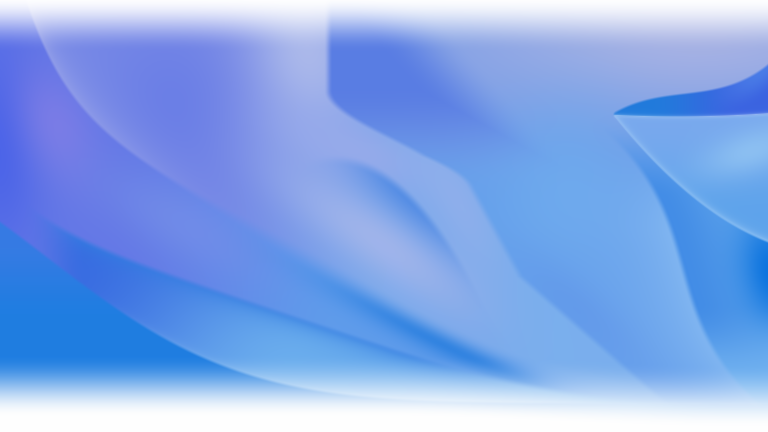
Write a Shadertoy shader that draws this background.

```glsl
// Antialiased coverage of the region where s is positive
float side(float s, float soft) {
    float w = fwidth(s) + soft;
    return smoothstep(-w, w, s);
}

// Soft elliptical glow, turned by an angle
float glow(vec2 q, vec2 centre, vec2 radii, float angle) {
    float c = cos(angle), s = sin(angle);
    vec2 d = mat2(c, -s, s, c) * (q - centre) / radii;
    return exp(-dot(d, d));
}

// Air behind the petals, with the pale veil at upper right
vec3 backdrop(vec2 q) {
    vec3 c = mix(vec3(0.47, 0.61, 0.90), vec3(0.39, 0.62, 0.92), smoothstep(0.15, 0.5, q.y));
    c = mix(c, vec3(0.68, 0.71, 0.89), 0.9 * glow(q, vec2(1.6, 0.06), vec2(0.55, 0.19), 0.0));
    float veil = q.x - 0.84 - 0.9 * q.y;
    c = mix(vec3(0.35, 0.49, 0.89), c, max(smoothstep(-0.06, 0.14, veil), smoothstep(0.2, 0.42, q.y)));
    c = mix(c, vec3(0.43, 0.67, 0.93), 0.7 * glow(q, vec2(1.3, 0.43), vec2(0.16, 0.2), 0.3));
    return mix(c, vec3(0.36, 0.57, 0.91), 0.6 * glow(q, vec2(1.36, 0.73), vec2(0.2, 0.06), 0.7));
}

// Tall petal at right and the folded leaf above it
vec3 rightPetals(vec3 c, vec2 q) {
    float v = q.y - 0.62;
    float s = q.x - (1.58 + 0.28 * v + 2.8 * v * v * v);
    float sheen = exp(-abs(s) / 0.13) * smoothstep(0.32, 0.55, q.y);
    vec3 inner = mix(c, vec3(0.54, 0.74, 0.95), 0.75 * sheen);
    vec3 outer = mix(vec3(0.26, 0.55, 0.90), vec3(0.36, 0.63, 0.92), smoothstep(0.0, 0.18, s));
    outer = mix(outer, vec3(0.04, 0.45, 0.87), glow(q, vec2(1.79, 0.63), vec2(0.075, 0.13), -0.2));
    outer = mix(outer, vec3(0.45, 0.70, 0.94), smoothstep(0.7, 0.9, q.y));
    c = mix(inner, outer, side(s, 0.006) * smoothstep(0.28, 0.46, q.y));

    float u = q.x - 1.421;
    float top = 0.262 - u * (0.587 - 2.89 * u + 5.96 * u * u);
    float middle = 0.267 + 0.05 * u - 0.17 * u * u;
    float bottom = 0.267 + 1.25 * u - 1.2 * u * u;
    float tip = side(u, 0.001);
    vec3 fold = mix(vec3(0.13, 0.48, 0.86), vec3(0.23, 0.39, 0.88), smoothstep(0.08, 0.3, u));
    fold = mix(fold, vec3(0.33, 0.55, 0.92), 0.6 * smoothstep(0.07, 0.0, q.y - top) * smoothstep(0.2, 0.35, u));
    vec3 leaf = mix(vec3(0.47, 0.66, 0.93), vec3(0.37, 0.64, 0.92), smoothstep(0.28, 0.5, q.y));
    leaf = mix(leaf, vec3(0.57, 0.77, 0.95), 0.8 * glow(q, vec2(1.74, 0.35), vec2(0.12, 0.05), -0.3));
    leaf = mix(leaf, vec3(0.66, 0.82, 0.97), 0.7 * exp(-abs(q.y - bottom) / 0.008));
    c = mix(c, leaf, tip * side(q.y - middle, 0.001) * side(bottom - q.y, 0.001));
    c = mix(c, fold, tip * side(q.y - top, 0.001) * side(middle - q.y, 0.001));
    float rim = exp(-abs(q.y - middle) / 0.003);
    return mix(c, vec3(0.70, 0.83, 0.97), 0.6 * tip * rim);
}

// Large central petal with its pale ridge and shaded pocket
vec3 centrePetal(vec2 q) {
    vec3 c = mix(vec3(0.46, 0.53, 0.90), vec3(0.47, 0.66, 0.92), smoothstep(0.55, 1.1, q.x + 0.25 * q.y));
    c = mix(c, vec3(0.40, 0.48, 0.90), 0.8 * glow(q, vec2(0.42, 0.25), vec2(0.18, 0.15), 0.5));
    c = mix(c, vec3(0.68, 0.73, 0.92), 0.95 * glow(q, vec2(0.71, 0.1), vec2(0.14, 0.24), -0.15));
    c = mix(c, vec3(0.60, 0.67, 0.92), 0.8 * glow(q, vec2(0.83, 0.35), vec2(0.2, 0.07), 0.35));
    c = mix(c, vec3(0.57, 0.69, 0.92), 0.8 * glow(q, vec2(1.07, 0.48), vec2(0.22, 0.07), 1.0));

    float a = q.x - 0.775;
    float s = q.y - (0.37 + 2.85 * a * a);
    float pocket = side(s, 0.012) * exp(-max(s, 0.0) / 0.17);
    pocket *= glow(q, vec2(0.95, 0.47), vec2(0.2, 0.09), 0.85);
    c = mix(c, vec3(0.29, 0.53, 0.89), pocket);
    c = mix(c, vec3(0.64, 0.71, 0.92), 0.9 * glow(q, vec2(0.88, 0.56), vec2(0.28, 0.075), 0.6));
    return mix(c, vec3(0.48, 0.69, 0.93), 0.8 * smoothstep(1.05, 1.3, q.x));
}

// Long petal at left, darkening into the crease
vec3 leftPetal(vec2 q) {
    vec3 c = mix(vec3(0.39, 0.47, 0.90), vec3(0.37, 0.61, 0.92), smoothstep(0.25, 0.8, q.x));
    c = mix(c, vec3(0.28, 0.38, 0.91), 0.9 * glow(q, vec2(0.0, 0.33), vec2(0.1, 0.25), 0.0));
    c = mix(c, vec3(0.50, 0.49, 0.90), 0.8 * glow(q, vec2(0.13, 0.29), vec2(0.08, 0.14), -0.4));
    c = mix(c, vec3(0.46, 0.56, 0.91), 0.7 * glow(q, vec2(0.43, 0.52), vec2(0.22, 0.08), 0.5));
    c = mix(c, vec3(0.15, 0.49, 0.87), 0.9 * glow(q, vec2(1.03, 0.79), vec2(0.27, 0.035), 0.46));
    return mix(c, vec3(0.45, 0.68, 0.93), 0.6 * smoothstep(1.2, 1.45, q.x));
}

void mainImage(out vec4 fragColor, in vec2 fragCoord) {
    // Height units, with depth measured down from the top
    vec2 q = vec2(fragCoord.x, iResolution.y - fragCoord.y) / iResolution.y;
    vec3 c = rightPetals(backdrop(q), q);

    // Central petal inside its winding edge
    float winding = 0.76 + 0.29 * smoothstep(0.21, 0.43, q.y)
        + 0.55 * max(q.y - 0.36, 0.0) + 0.6 * max(q.y - 0.64, 0.0);
    c = mix(c, centrePetal(q), side(winding - q.x, 0.008));

    // Left petal under a pale rim
    float bend = max(q.x - 0.9, 0.0);
    float s = q.y - (0.195 + 0.57 * q.x - 0.45 * exp(-11.0 * q.x) - 0.35 * bend * bend);
    float rim = exp(-max(-s, 0.0) / 0.06) * smoothstep(0.6, 0.1, q.x);
    c = mix(c, vec3(0.66, 0.69, 0.92), 0.55 * rim);
    c = mix(c, leftPetal(q), side(s, 0.003 + 0.025 * smoothstep(0.3, 0.8, q.x)));

    // Lower fold, dark at its root and bright along its belly
    s = q.y - (0.51 + 0.33 * q.x - 0.1 * exp(-9.0 * q.x) - 0.2 * bend * bend);
    vec3 under = mix(vec3(0.22, 0.42, 0.88), vec3(0.42, 0.68, 0.93), smoothstep(0.2, 0.75, q.x + 0.6 * s));
    under = mix(under, vec3(0.20, 0.49, 0.88), 0.8 * exp(-max(s, 0.0) / 0.025) * smoothstep(1.3, 0.9, q.x));
    c = mix(c, under, side(s, 0.006) * smoothstep(0.05, 0.2, q.x));

    // Deep blue beneath the petals
    float belly = 0.514 + 0.42 * (1.0 - exp(-q.x * (1.7 + 2.6 * q.x)));
    s = q.y - belly;
    c = mix(c, vec3(0.55, 0.75, 0.95), 0.4 * exp(-abs(s) / 0.008) * smoothstep(0.2, 0.5, q.x));
    vec3 deep = mix(vec3(0.21, 0.48, 0.89), vec3(0.12, 0.49, 0.88), smoothstep(0.55, 0.75, q.y));
    c = mix(c, deep, side(s, 0.002) * smoothstep(1.5, 1.1, q.x));

    // White mist along the top and bottom
    c = mix(c, vec3(1.0), 1.0 - smoothstep(-0.01, 0.12, q.y));
    float mist = q.y - 0.025 * smoothstep(0.9, 1.7, q.x);
    c = mix(c, vec3(0.995), smoothstep(0.82, 0.965, mist));
    fragColor = vec4(c, 1.0);
}
```
